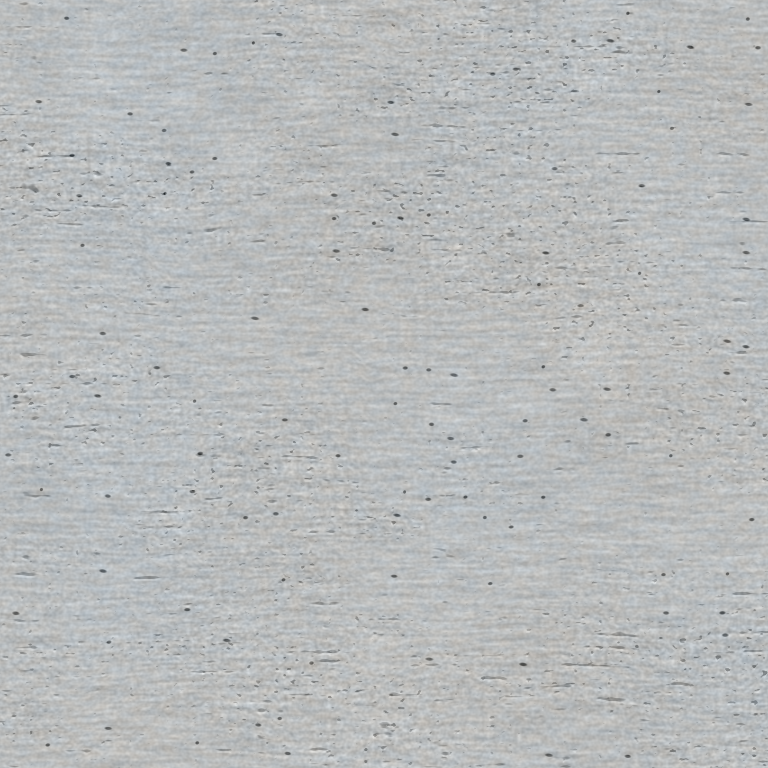
A WebGL 2 fragment shader for this texture:

```glsl
#version 300 es
precision highp float;

uniform vec2 u_resolution;
out vec4 fragColor;

#define BASE_COLOR vec3(0.722, 0.732, 0.734)
#define GRAIN_CONTRAST 0.085
#define STREAK_CONTRAST 0.075
#define PIT_DEPTH 0.23
#define CRACK_DEPTH 0.17
#define HOLE_DEPTH 0.36
#define HOLE_CELLS 26.0
#define HOLE_CHANCE 0.16
#define TINT_STRENGTH 0.036
#define LIGHT_OFFSET vec2(0.0008, 0.0030)

// Two random values in 0..1 for an integer cell
vec2 hash2(vec2 cell) {
    uvec2 q = uvec2(ivec2(cell)) * uvec2(1597334673u, 3812015801u);
    uint n = (q.x ^ q.y) * 1597334673u;
    n = (n ^ (n >> 15)) * 2246822519u;
    n ^= n >> 13;
    return vec2(n & 65535u, n >> 16) / 65535.0;
}

float cornerSlope(vec2 cell, vec2 offset) {
    float angle = 6.28318 * hash2(cell).x;
    return dot(vec2(cos(angle), sin(angle)), offset);
}

// Gradient noise, roughly -0.7..0.7
float noise(vec2 p) {
    vec2 i = floor(p), f = p - i;
    vec2 w = f * f * f * (f * (f * 6.0 - 15.0) + 10.0);
    vec2 e = vec2(1.0, 0.0);
    float low = mix(cornerSlope(i, f), cornerSlope(i + e, f - e), w.x);
    float high = mix(cornerSlope(i + e.yx, f - e.yx), cornerSlope(i + 1.0, f - 1.0), w.x);
    return mix(low, high, w.y);
}

// Small pits, denser where the surface is rough
float pits(vec2 p, float roughness) {
    float n = noise(p * vec2(85.0, 185.0) + 31.0) + 0.35 * noise(p * vec2(190.0, 260.0));
    float threshold = mix(0.50, 0.31, roughness);
    return smoothstep(threshold, threshold + 0.22, n);
}

// Thin horizontal scratches, broken along their length
float cracks(vec2 p, float roughness) {
    float line = noise(p * vec2(13.0, 165.0) + 77.0);
    float breaks = noise(p * vec2(75.0, 120.0) + 13.0);
    float threshold = mix(0.50, 0.38, roughness);
    return smoothstep(threshold, threshold + 0.20, line + 0.45 * breaks);
}

// Sparse deeper holes, at most one per cell
float holes(vec2 p) {
    vec2 g = p * HOLE_CELLS, cell = floor(g);
    vec2 shape = hash2(cell + 211.0);
    vec2 d = g - cell - mix(vec2(0.2), vec2(0.8), hash2(cell + 97.0));
    d.y += 0.25 * (shape.y - 0.5) * d.x;
    d /= vec2(mix(0.05, 0.13, shape.y), 0.055);
    float present = step(shape.x, HOLE_CHANCE);
    return present * (1.0 - smoothstep(0.5, 1.4, length(d)));
}

void main() {
    vec2 p = gl_FragCoord.xy / u_resolution.y;

    // Gentle bending of the brushed direction
    vec2 q = p;
    q.y += 0.012 * noise(p * vec2(3.0, 4.0) + 5.0) + 0.0025 * noise(p * vec2(14.0, 18.0));

    // Broad patches of rough and smooth surface
    float patches = noise(p * vec2(2.3, 4.5) + 9.0) + 0.6 * noise(p * vec2(7.0, 22.0) + 41.0);
    float roughness = smoothstep(-0.40, 0.45, patches);

    // Brush streaks and mineral grain
    float streaks = noise(q * vec2(11.0, 150.0)) + 0.7 * noise(q * vec2(36.0, 225.0) + 19.0);
    float grain = noise(q * vec2(125.0, 175.0) + 53.0) + 0.75 * noise(q * vec2(230.0, 270.0) + 3.0);
    float tone = STREAK_CONTRAST * streaks + GRAIN_CONTRAST * mix(0.7, 1.15, roughness) * grain;
    tone += 0.022 * noise(p * vec2(3.0, 5.0) + 63.0);

    // Recesses with a faint lit lower rim
    float pit = pits(q, roughness);
    float crack = cracks(q, roughness);
    float rim = max(pits(q + LIGHT_OFFSET, roughness) - pit, 0.0);
    rim += max(cracks(q + LIGHT_OFFSET, roughness) - crack, 0.0);
    tone += 0.055 * rim + 0.004;
    tone -= PIT_DEPTH * pit * mix(0.5, 1.0, roughness);
    tone -= CRACK_DEPTH * crack * (1.0 - 0.5 * pit);
    tone -= HOLE_DEPTH * holes(q);

    // Cool and warm mineral tints
    float tint = noise(q * vec2(48.0, 95.0) + 127.0) + 0.6 * noise(p * vec2(3.0, 4.0) + 83.0);
    vec3 color = BASE_COLOR + tone + TINT_STRENGTH * tint * vec3(-0.8, 0.0, 0.8);
    fragColor = vec4(clamp(color, 0.0, 1.0), 1.0);
}
```
